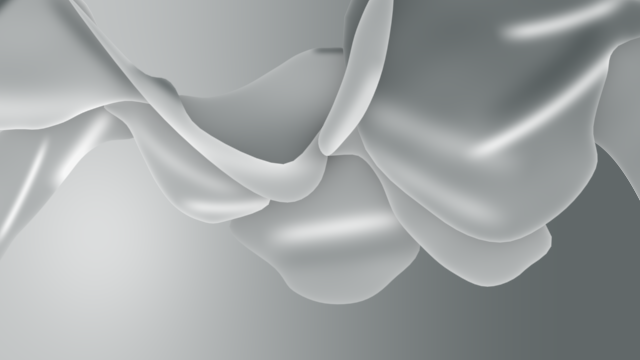
Give the GLSL for this background, as a WebGL 2 fragment shader.

```glsl
#version 300 es
precision highp float;
// Draws pale satin sheets hanging in overlapping folds before a soft grey gradient.

#define SPAN 7.68      // canvas width in scene units
#define KNOTS 10       // control points per sheet
#define STEPS 6        // segments between two control points
#define RIM 0.045      // width of the lit hem
#define SHADOW 0.12    // darkness cast on cloth behind
#define SHADOW_REACH 0.16
#define RIPPLE 0.008   // strength of the satin waves

uniform vec2 u_resolution;
out vec4 fragColor;

// Signed distance to a closed Catmull-Rom outline, negative inside.
float outline(vec2 p, vec2 k[KNOTS]) {
  float nearest = 1e3, side = 1.0;
  vec2 a = k[0];
  for (int i = 0; i < KNOTS; i++) {
    vec2 k0 = k[(i + KNOTS - 1) % KNOTS], k1 = k[i];
    vec2 k2 = k[(i + 1) % KNOTS], k3 = k[(i + 2) % KNOTS];
    vec2 m1 = 0.5 * (k2 - k0), m2 = 0.5 * (k3 - k1);
    for (int j = 1; j <= STEPS; j++) {
      float t = float(j) / float(STEPS), s = 1.0 - t;
      vec2 b = mix(k1, k2, t * t * (3.0 - 2.0 * t)) + t * s * (s * m1 - t * m2);
      vec2 e = b - a, w = p - a;
      vec2 r = w - e * clamp(dot(w, e) / max(dot(e, e), 1e-6), 0.0, 1.0);
      nearest = min(nearest, dot(r, r));
      bvec3 crossing = bvec3(p.y >= a.y, p.y < b.y, e.x * w.y > e.y * w.x);
      if (all(crossing) || all(not(crossing))) side = -side;
      a = b;
    }
  }
  return side * sqrt(nearest);
}

// Soft bowed crease from a to b, fading at both ends.
float crease(vec2 p, vec2 a, vec2 b, float bow, float width) {
  vec2 e = b - a, w = p - a;
  float u = dot(w, e) / dot(e, e);
  float arch = 4.0 * u * (1.0 - u);
  float v = (e.x * w.y - e.y * w.x) / length(e) - bow * arch;
  return exp(-v * v / (width * width)) * smoothstep(0.0, 0.8, arch);
}

// Grey with a cool green cast in the darker tones.
vec3 tint(float tone) {
  return vec3(tone) + (1.0 - tone) * vec3(-0.035, 0.012, 0.017);
}

// Lays one sheet over the scene; alpha remembers where cloth already is.
void lay(inout vec4 scene, float d, float tone, float hem) {
  float pixel = SPAN / u_resolution.x;
  float cover = smoothstep(pixel, -pixel, d);
  scene.rgb *= 1.0 - SHADOW * scene.a * exp(-max(d, 0.0) / SHADOW_REACH);
  tone += hem * exp(min(d, 0.0) / RIM);
  scene = mix(scene, vec4(tint(min(tone, 0.97)), 1.0), cover);
}

void main() {
  vec2 p = gl_FragCoord.xy / u_resolution.x * SPAN;
  float x = p.x, y = p.y;
  float wave = RIPPLE * (sin(3.0 * x + 5.0 * y) + sin(7.0 * y - 4.0 * x + sin(2.0 * x)));

  // Backdrop with a glow at the lower left
  vec2 q = p - vec2(1.3, 1.5);
  float tone = mix(0.76, 0.4, smoothstep(0.8, 7.0, x)) + 0.11 * exp(-dot(q, q) / 1.6);
  vec4 scene = vec4(tint(tone), 0.0);

  // Far right sheet
  float h = x - 7.12;
  lay(scene, max(2.62 - 0.6 * h - 1.2 * h * h - y, 6.9 - x), 0.6 + wave, 0.12);

  // Low central sheet
  float d = outline(p, vec2[](vec2(2.75, 1.6), vec2(3.3, 1.1), vec2(3.52, 0.83), vec2(3.9, 0.68), vec2(4.35, 0.71),
    vec2(4.7, 0.95), vec2(5.05, 1.42), vec2(4.7, 2.32), vec2(4.0, 2.62), vec2(3.3, 2.05)));
  tone = 0.69 + wave + 0.2 * crease(p, vec2(3.1, 1.45), vec2(5.1, 1.75), 0.0, 0.13)
    - 0.08 * crease(p, vec2(3.1, 1.15), vec2(5.2, 1.42), 0.0, 0.16);
  lay(scene, d, tone, 0.06);

  // Lower left sheet
  d = outline(p, vec2[](vec2(-0.15, 1.12), vec2(0.2, 1.49), vec2(0.5, 1.82), vec2(0.78, 2.17), vec2(1.02, 2.46),
    vec2(1.28, 2.62), vec2(1.65, 2.7), vec2(1.6, 3.1), vec2(0.6, 3.02), vec2(-0.3, 2.4)));
  tone = 0.7 + wave + 0.25 * crease(p, vec2(-0.1, 1.3), vec2(0.6, 2.75), -0.04, 0.05)
    + 0.25 * crease(p, vec2(0.6, 2.0), vec2(1.4, 3.1), 0.0, 0.11);
  lay(scene, d, tone, 0.08);

  // Hanging fold below the band
  d = outline(p, vec2[](vec2(1.25, 3.06), vec2(1.52, 2.82), vec2(1.7, 2.47), vec2(1.88, 2.12), vec2(2.1, 1.84),
    vec2(2.38, 1.68), vec2(2.68, 1.66), vec2(3.25, 1.94), vec2(2.6, 2.62), vec2(1.8, 3.14)));
  tone = 0.72 + wave + 0.18 * crease(p, vec2(2.1, 1.9), vec2(3.4, 1.95), -0.1, 0.08)
    + 0.1 * crease(p, vec2(1.5, 3.0), vec2(3.0, 2.0), -0.2, 0.1);
  lay(scene, d, tone, 0.15);

  // Shaded hollow in the centre
  d = outline(p, vec2[](vec2(2.1, 3.15), vec2(2.5, 3.15), vec2(2.9, 3.27), vec2(3.3, 3.5), vec2(3.6, 3.68),
    vec2(3.9, 3.75), vec2(4.2, 3.62), vec2(4.0, 2.62), vec2(3.4, 2.22), vec2(2.4, 2.7)));
  tone = mix(0.54, 0.68, smoothstep(2.4, 3.5, y)) + wave
    - 0.22 * crease(p, vec2(3.7, 3.72), vec2(4.4, 3.72), 0.0, 0.05);
  lay(scene, d, tone, 0.06);

  // Upper left sheet
  d = outline(p, vec2[](vec2(-0.3, 4.52), vec2(0.85, 4.42), vec2(1.25, 3.87), vec2(1.6, 3.47), vec2(1.95, 3.08),
    vec2(1.5, 3.11), vec2(1.05, 2.99), vec2(0.7, 2.83), vec2(0.3, 2.77), vec2(-0.4, 2.95)));
  tone = 0.68 + wave + 0.15 * crease(p, vec2(-0.8, 3.1), vec2(1.6, 3.15), -0.12, 0.22)
    - 0.3 * crease(p, vec2(-0.2, 4.1), vec2(0.3, 4.6), 0.0, 0.09)
    - 0.14 * crease(p, vec2(0.5, 4.5), vec2(1.8, 3.15), -0.05, 0.12);
  lay(scene, d, tone, 0.2);

  // Thick band sweeping down into the loop
  d = outline(p, vec2[](vec2(0.75, 4.44), vec2(1.65, 3.5), vec2(2.05, 3.33), vec2(2.4, 2.78), vec2(3.4, 2.35),
    vec2(3.92, 2.82), vec2(3.86, 2.17), vec2(3.45, 1.89), vec2(2.8, 2.17), vec2(1.8, 3.07)));
  tone = 0.7 + wave + 0.14 * crease(p, vec2(1.6, 3.3), vec2(4.1, 2.4), -0.45, 0.16)
    - 0.28 * crease(p, vec2(1.55, 3.6), vec2(2.4, 2.98), 0.03, 0.09);
  lay(scene, d, tone, 0.1);

  // Pale underside of the right sheet
  d = outline(p, vec2[](vec2(3.92, 2.49), vec2(4.3, 2.45), vec2(4.55, 2.17), vec2(4.75, 1.72), vec2(5.05, 1.37),
    vec2(5.4, 1.07), vec2(5.85, 0.88), vec2(6.3, 1.08), vec2(6.55, 1.62), vec2(4.9, 3.0)));
  lay(scene, d, 0.7 + wave, 0.12);

  // Large right sheet
  d = outline(p, vec2[](vec2(4.5, 4.6), vec2(8.2, 4.2), vec2(7.42, 3.77), vec2(7.28, 3.4), vec2(7.12, 2.8),
    vec2(7.15, 2.3), vec2(6.7, 1.74), vec2(6.0, 1.41), vec2(5.2, 1.75), vec2(4.3, 2.75)));
  tone = mix(0.62, 0.44, smoothstep(1.5, 4.0, y - 0.15 * (x - 5.0))) + wave
    + 0.38 * crease(p, vec2(5.9, 3.9), vec2(7.6, 4.4), -0.1, 0.11)
    + 0.34 * crease(p, vec2(5.5, 2.4), vec2(7.6, 3.95), -0.18, 0.1)
    - 0.1 * crease(p, vec2(5.7, 2.8), vec2(7.3, 4.2), -0.15, 0.2)
    + 0.16 * crease(p, vec2(4.1, 3.2), vec2(6.4, 2.3), -0.08, 0.2)
    + 0.14 * crease(p, vec2(4.2, 2.7), vec2(6.2, 1.6), -0.1, 0.15);
  lay(scene, d, tone, 0.18);

  // Upright fold rising from the loop
  d = outline(p, vec2[](vec2(4.5, 4.42), vec2(4.28, 3.97), vec2(4.15, 3.47), vec2(4.0, 3.07), vec2(3.82, 2.65),
    vec2(3.92, 2.45), vec2(4.12, 2.62), vec2(4.4, 3.0), vec2(4.62, 3.6), vec2(4.72, 4.42)));
  tone = 0.66 + wave + 0.18 * crease(p, vec2(3.8, 2.3), vec2(4.6, 3.6), -0.06, 0.12);
  lay(scene, d, tone, 0.12);

  fragColor = vec4(scene.rgb, 1.0);
}
```
